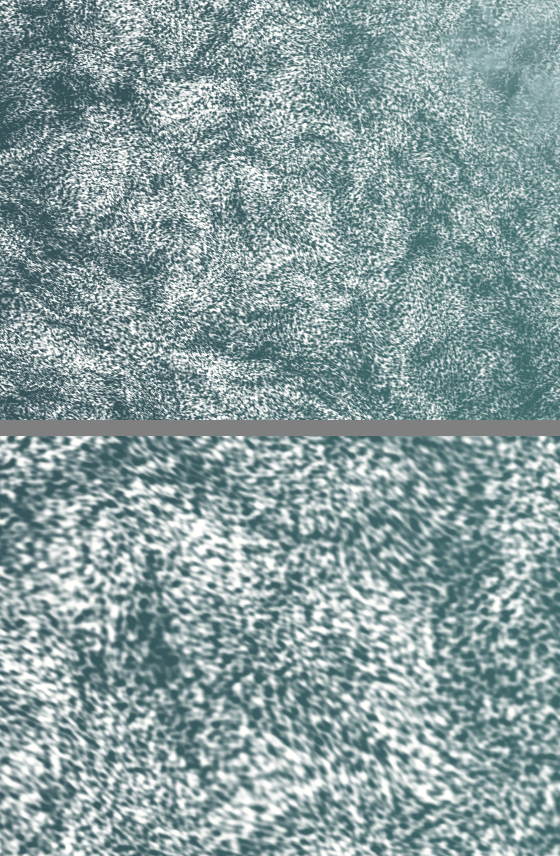
Top, the full canvas; bottom, a detail of the centre.
Give the GLSL for this texture, as a Shadertoy shader.

```glsl
const vec3 DEEP_BLUE = vec3(0.205, 0.32, 0.345);
const vec3 DEEP_GREEN = vec3(0.245, 0.41, 0.415);
const vec3 GLINT = vec3(1.0, 1.0, 0.99);
const vec3 FOAM = vec3(0.76, 0.85, 0.86);

float hash(vec2 cell) {
    vec3 h = fract(cell.xyx * vec3(0.1031, 0.1030, 0.0973));
    h += dot(h, h.yzx + 33.33);
    return fract((h.x + h.y) * h.z);
}

float cornerSlope(vec2 cell, vec2 offset) {
    float angle = 6.28318 * hash(cell);
    return dot(vec2(cos(angle), sin(angle)), offset);
}

float gradientNoise(vec2 p) {
    vec2 i = floor(p), f = fract(p);
    vec2 u = f * f * f * (f * (f * 6.0 - 15.0) + 10.0);
    vec2 e = vec2(0.0, 1.0);
    float low = mix(cornerSlope(i, f), cornerSlope(i + e.yx, f - e.yx), u.x);
    float high = mix(cornerSlope(i + e, f - e), cornerSlope(i + 1.0, f - 1.0), u.x);
    return mix(low, high, u.y);
}

float fbm(vec2 p, int octaves, float gain) {
    mat2 turn = mat2(1.6, 1.2, -1.2, 1.6);
    float sum = 0.0, amp = 1.0;
    for (int i = 0; i < octaves; i++) {
        sum += amp * gradientNoise(p);
        p = turn * p + 17.3;
        amp *= gain;
    }
    return sum;
}

vec2 swirl(vec2 p, float freq, float amount) {
    vec2 q = p * freq;
    return p + amount * vec2(gradientNoise(q + 31.7), gradientNoise(q + 74.2));
}

float blob(vec2 p, vec2 centre, vec2 radius) {
    vec2 d = (p - centre) / radius;
    return exp(-dot(d, d));
}

// Bright where the noise crosses zero, giving thin winding lines
float ridge(float n, float width) {
    return 1.0 - smoothstep(0.0, width, abs(n));
}

// Streamlines rise to the right at the top and fall at the bottom
vec2 bendCurrent(vec2 p) {
    p.y += p.x * (0.42 - 0.58 * p.y) * (1.0 - 0.35 * p.x);
    return p;
}

// Fine facets of light in two sizes
float glitter(vec2 p, vec2 freq) {
    vec2 q = p * freq;
    return gradientNoise(q) + 0.85 * gradientNoise(q.yx * 1.6 + q * 0.3 + 9.1);
}

// Large patches, current streaks, dark furrows and broad light
float lightField(vec2 p, vec2 flow) {
    float patches = fbm(flow * vec2(4.5, 7.5) + 5.0, 5, 0.66);
    float streaks = fbm(flow * vec2(18.0, 42.0), 2, 0.8);
    float furrows = ridge(fbm(flow * vec2(6.0, 12.0) + 61.0, 3, 0.5), 0.11);
    float broad = 0.2 * blob(p, vec2(0.52, 0.55), vec2(0.3, 0.5))
                - 0.45 * blob(p, vec2(0.0, 0.7), vec2(0.2, 0.17))
                - 0.2 * blob(p, vec2(0.62, 0.17), vec2(0.14, 0.06))
                - 0.1 * blob(p, vec2(1.1, 0.15), vec2(0.3, 0.2));
    return 0.58 * patches + 0.42 * streaks - 0.24 * furrows + 0.05 + broad;
}

float foamWisps(vec2 p) {
    vec2 q = swirl(swirl(p, 5.0, 0.12), 17.0, 0.03);
    return ridge(fbm(q * vec2(5.0, 4.0) + 2.6, 4, 0.55), 0.15);
}

void mainImage(out vec4 fragColor, in vec2 fragCoord) {
    vec2 p = fragCoord / iResolution.y;
    float across = fragCoord.x / iResolution.x;
    vec2 flow = swirl(swirl(bendCurrent(p), 3.2, 0.1), 10.0, 0.03);
    vec2 facets = swirl(mix(p, bendCurrent(p), 0.45), 8.0, 0.018);

    // Sunlit water, with weaker glitter on dark patches
    float calm = smoothstep(0.35, 1.0, across);
    float light = lightField(p, flow) * mix(1.0, 0.75, calm);
    float grain = glitter(facets, vec2(108.0, 158.0)) * mix(1.12, 0.9, calm);
    grain *= mix(0.65, 1.1, smoothstep(-0.5, 0.2, light));
    float sparkle = smoothstep(-0.6, 1.02, light + grain);
    vec3 water = mix(DEEP_BLUE, DEEP_GREEN, smoothstep(0.1, 0.9, across));
    vec3 color = mix(water, GLINT, sparkle);

    // Pale haze and torn foam
    float haze = blob(p, vec2(1.33, 0.93), vec2(0.36, 0.3));
    float spray = max(haze, 0.6 * blob(p, vec2(1.25, 0.5), vec2(0.13, 0.1)));
    float cloud = 0.75 + 0.8 * fbm(flow * 7.0 + 40.0, 4, 0.6);
    color = mix(color, FOAM * 0.93, clamp(0.55 * haze * cloud, 0.0, 0.7));
    color = mix(color, FOAM, 0.5 * spray * foamWisps(p));

    fragColor = vec4(color, 1.0);
}
```
